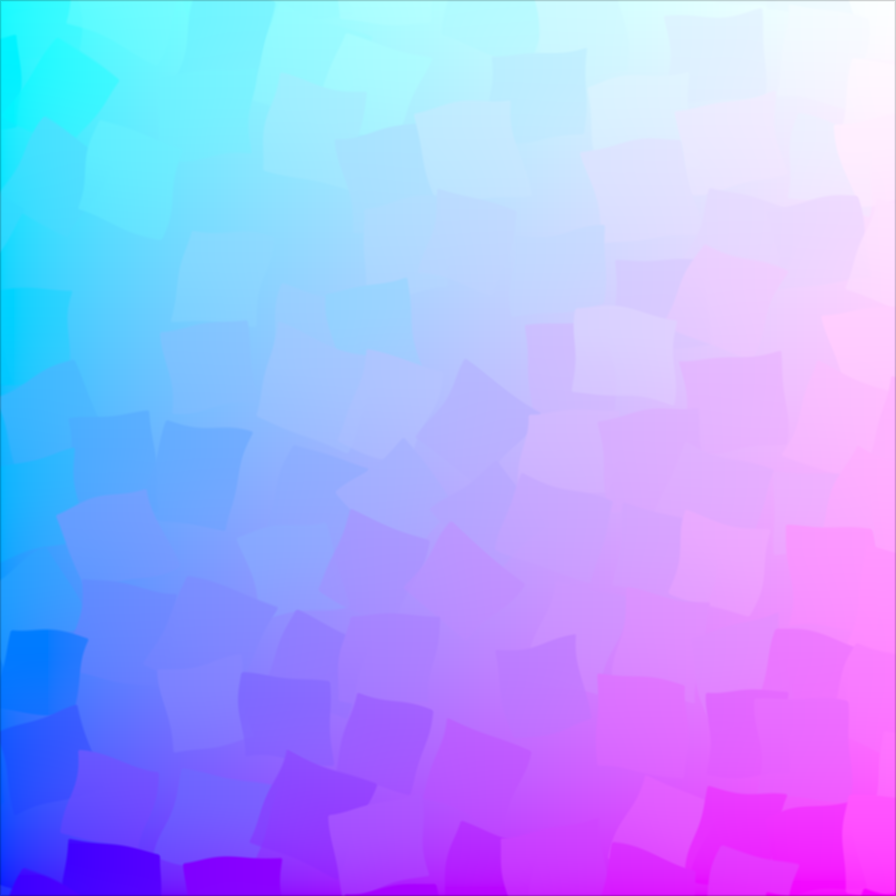
A Shadertoy shader for this background:

```glsl
// Pastel mosaic: a smooth cyan, white, blue and magenta gradient covered by
// overlapping tilted tiles. Each tile of a sheared, jittered grid shows the
// same gradient, read from a slightly shifted place.

#define CELL 0.096        // grid spacing
#define TILE_HALF 0.049   // half the side of a tile
#define ROW_SLOPE 0.2     // how far rows descend toward the right
#define JITTER 0.5        // scatter of tile centres, in cells
#define TILT 0.32         // random rotation, in radians
#define COLOR_SHIFT 0.11  // range of the gradient shift in a tile
#define COVERAGE 0.87     // share of cells holding a tile
#define GAMMA 0.5         // curve of the gradient
#define EDGE 0.0022       // edge softness
#define FOCUS vec2(0.5, 0.42) // place where tiles turn into diamonds

vec4 hash4(vec2 cell) {
    vec4 h = fract(cell.xyxy * vec4(0.1031, 0.1030, 0.0973, 0.1099));
    h += dot(h, h.wzxy + 33.33);
    return fract((h.xxyz + h.yzzw) * h.zywx);
}

// Red grows to the right, green grows upward, blue stays full.
vec3 gradient(vec2 p) {
    return vec3(pow(clamp(p, 0.0, 1.0), vec2(GAMMA)), 1.0);
}

mat2 rotation(float angle) {
    float c = cos(angle), s = sin(angle);
    return mat2(c, -s, s, c);
}

float boxDistance(vec2 p, vec2 halfSize) {
    vec2 d = abs(p) - halfSize;
    return length(max(d, 0.0)) + min(max(d.x, d.y), 0.0);
}

// Layered sines bend the straight tile edges a little.
vec2 bend(vec2 p) {
    return p + 0.004 * sin(p.yx * 31.0 + vec2(0.4, 2.1))
             + 0.002 * sin(p.yx * 67.0 + p * 23.0);
}

// Paints the tile of one grid cell over the colour below it.
vec3 paintTile(vec3 below, vec2 p, vec2 cell, float softness) {
    vec4 place = hash4(cell + 17.0);
    vec4 look = hash4(cell + 71.0);
    if (look.x > COVERAGE) return below;

    vec2 center = (cell + 0.5 + JITTER * (place.xy - 0.5)) * CELL;
    center.y -= ROW_SLOPE * center.x;

    // Tiles lean gently, more strongly near the focus and the left edge.
    float lean = 2.0 * place.z - 1.0;
    float nearFocus = smoothstep(0.17, 0.04, distance(center, FOCUS));
    float nearLeft = smoothstep(0.2, 0.0, center.x);
    float angle = -0.08 + lean * TILT * (1.0 + nearLeft)
                + 0.65 * nearFocus * sign(lean);
    vec2 local = rotation(angle) * (bend(p) - center);

    vec2 halfSize = TILE_HALF * (0.9 + 0.25 * vec2(place.w, look.y));
    float mask = smoothstep(softness, -softness, boxDistance(local, halfSize - 0.003) - 0.003);

    // One side of the tile melts into the background.
    float fade = mix(0.65, 1.0, smoothstep(-1.0, 0.6, local.y / halfSize.y));
    vec2 shift = COLOR_SHIFT * (look.zw - 0.5);
    vec2 source = center + 0.55 * (p - center) + shift;
    return mix(below, gradient(source), mask * fade);
}

void mainImage(out vec4 fragColor, in vec2 fragCoord) {
    vec2 uv = fragCoord / iResolution.xy;
    float pixel = 1.0 / min(iResolution.x, iResolution.y);
    float softness = max(EDGE, pixel);
    vec3 color = gradient(uv);

    // Neighbouring tiles overlap in a fixed order, from the top row down.
    vec2 home = floor(vec2(uv.x, uv.y + ROW_SLOPE * uv.x) / CELL);
    for (int row = 1; row >= -1; row--) {
        for (int column = -1; column <= 1; column++) {
            vec2 cell = home + vec2(column, row);
            color = paintTile(color, uv, cell, softness);
        }
    }

    // Thin shaded rim around the canvas.
    vec2 rim = min(uv, 1.0 - uv);
    color *= mix(0.8, 1.0, smoothstep(0.0, 0.0025, min(rim.x, rim.y)));
    fragColor = vec4(color, 1.0);
}
```
